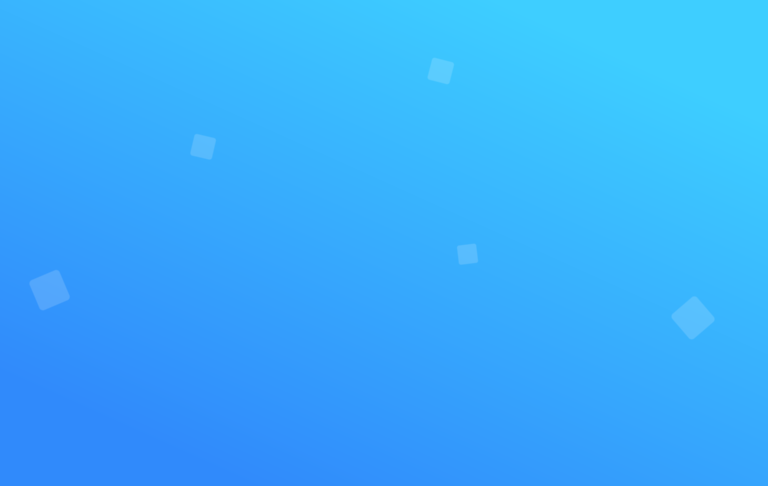
A Shadertoy shader for this background:

```glsl
float roundedSquare(vec2 p, float halfSide, float radius) {
    vec2 q = abs(p) - halfSide + radius;
    return length(max(q, 0.0)) + min(max(q.x, q.y), 0.0) - radius;
}

vec2 rotate(vec2 p, float angle) {
    float c = cos(angle), s = sin(angle);
    return vec2(c * p.x + s * p.y, c * p.y - s * p.x);
}

void mainImage(out vec4 fragColor, in vec2 fragCoord) {
    vec2 uv = fragCoord / iResolution.y;
    float pixel = 1.0 / iResolution.y;

    // Diagonal gradient from deep blue to cyan
    float slope = clamp((dot(uv, vec2(0.41, 0.91)) - 0.22) / 1.11, 0.0, 1.0);
    vec3 color = mix(vec3(0.19, 0.543, 0.985), vec3(0.242, 0.808, 1.0), slope);

    // Translucent tiles: centre, half side, angle
    vec4 tiles[5] = vec4[5](
        vec4(0.907, 0.854, 0.0233, -0.25),
        vec4(0.418, 0.698, 0.0228, -0.23),
        vec4(0.962, 0.477, 0.0199, 0.12),
        vec4(0.102, 0.403, 0.0335, 0.40),
        vec4(1.426, 0.346, 0.0337, 0.71));
    for (int i = 0; i < 5; i++) {
        vec4 tile = tiles[i];
        float d = roundedSquare(rotate(uv - tile.xy, tile.w), tile.z, tile.z * 0.24);
        color = mix(color, vec3(1.0), 0.16 * smoothstep(pixel, -pixel, d));
    }

    fragColor = vec4(color, 1.0);
}
```
